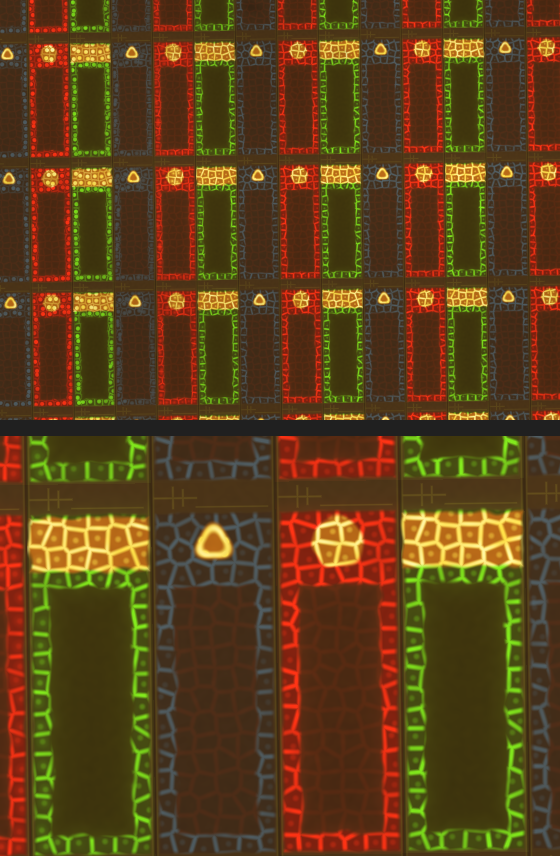
Top, the full canvas; bottom, a detail of the centre.
Reproduce this pattern procedurally as a Shadertoy shader.

```glsl
#define PITCH 0.0988            // column width, in canvas heights
#define ORIGIN vec2(0.66, 0.828) // first column and row, in columns
#define TILT 0.013
#define ROW 3.0                 // row height, in columns
#define BUBBLES 6.0             // foam cells per column
#define VARIATION 0.14          // foam change between repeats
#define LINE 0.09               // foam wall half width, in foam cells
#define AMBER vec3(0.70, 0.40, 0.09)
#define YELLOW vec3(0.97, 0.85, 0.27)
#define WHITE vec3(1.0, 0.98, 0.76)
#define TRACE vec3(0.40, 0.32, 0.11)

vec2 hash2(vec2 p) {
    return fract(sin(vec2(dot(p, vec2(127.1, 311.7)), dot(p, vec2(269.5, 183.3)))) * 43758.5);
}

float gradientAt(vec2 corner, vec2 f, vec2 offset) {
    return dot(hash2(corner + offset) * 2.0 - 1.0, f - offset);
}

float gradientNoise(vec2 p) {
    vec2 i = floor(p), f = fract(p), w = f * f * (3.0 - 2.0 * f), e = vec2(1.0, 0.0);
    return mix(mix(gradientAt(i, f, e.yy), gradientAt(i, f, e.xy), w.x),
               mix(gradientAt(i, f, e.yx), gradientAt(i, f, e.xx), w.x), w.y);
}

float boxDist(vec2 p, vec2 lo, vec2 hi) {
    vec2 d = abs(p - 0.5 * (lo + hi)) - 0.5 * (hi - lo);
    return length(max(d, 0.0)) + min(max(d.x, d.y), 0.0);
}

float inside(float d, float soft) {
    return 1.0 - smoothstep(-soft, soft, d);
}

// Foam sites recur with each colour triplet, with a small drift.
vec2 foamSite(vec2 id) {
    vec2 wrapped = mod(id, BUBBLES * ROW);
    return 0.5 + 0.62 * (mix(hash2(wrapped), hash2(id + 71.0), VARIATION) - 0.5);
}

// Distance to the nearest wall, and to the nearest centre.
vec2 foam(vec2 p) {
    vec2 base = floor(p), f = fract(p), nearest = vec2(9.0);
    for (int y = -1; y <= 1; y++)
    for (int x = -1; x <= 1; x++) {
        vec2 o = vec2(x, y), r = o + foamSite(base + o) - f;
        if (dot(r, r) < dot(nearest, nearest)) nearest = r;
    }
    float wall = 9.0;
    for (int y = -2; y <= 2; y++)
    for (int x = -2; x <= 2; x++) {
        vec2 o = vec2(x, y), r = o + foamSite(base + o) - f, gap = r - nearest;
        if (dot(gap, gap) > 0.0001) wall = min(wall, dot(0.5 * (r + nearest), normalize(gap)));
    }
    return vec2(wall, length(nearest));
}

void mainImage(out vec4 fragColor, in vec2 fragCoord) {
    vec2 uv = fragCoord / iResolution.y;
    float across = fragCoord.x / iResolution.x;
    float pixel = 1.0 / (iResolution.y * PITCH);

    // Tilted grid, rows counted downward
    vec2 grid = mat2(1.0, TILT, -TILT, 1.0) * vec2(uv.x, 1.0 - uv.y) / PITCH - ORIGIN;
    vec2 p = vec2(fract(grid.x), mod(grid.y, ROW));
    float kind = mod(floor(grid.x), 3.0);
    bool isRed = kind < 0.5, isBlue = kind > 1.5;

    // Column palette
    vec3 pane = isRed ? vec3(0.30, 0.16, 0.07) : isBlue ? vec3(0.27, 0.17, 0.09) : vec3(0.24, 0.20, 0.05);
    vec3 rim  = isRed ? vec3(0.50, 0.13, 0.06) : isBlue ? vec3(0.25, 0.18, 0.11) : vec3(0.27, 0.29, 0.07);
    vec3 wallColor = isRed ? vec3(1.0, 0.20, 0.08) : isBlue ? vec3(0.31, 0.36, 0.38) : vec3(0.50, 0.90, 0.11);

    // Foam walls sharpen from left to right
    vec2 bubble = foam(grid * BUBBLES);
    float soft = 0.07 + pixel * BUBBLES * 0.5;
    float walls = inside(bubble.x - LINE - 0.03 * across, soft);
    float dots = inside(bubble.y - 0.30, 0.12);
    float core = inside(bubble.y - 0.13, 0.09);
    float focus = smoothstep(0.08, 0.42, across);
    float patches = 0.9 + 0.5 * gradientNoise(grid * 4.3);
    float pattern = mix(max(dots, 0.45 * walls), walls, focus);

    // Gap and pane
    float wobble = 0.05 * gradientNoise(grid * 7.0);
    float outer = boxDist(p, vec2(0.04, 0.25), vec2(0.96, 2.97)) + 0.4 * wobble;
    float window = boxDist(p, vec2(0.175, 0.83), vec2(0.835, 2.83)) + wobble;
    float frame = max(outer, -window);
    vec3 color = mix(vec3(0.29, 0.20, 0.09), pane, inside(outer, pixel));
    if (kind != 1.0) color += vec3(0.05, 0.005, 0.0) * (walls - 0.3) * inside(window, pixel);

    // Wiring in the gap, and twin lines between columns
    float wire = boxDist(p, vec2(0.02, 0.115), vec2(0.37, 0.13));
    wire = min(wire, boxDist(p, vec2(0.17, 0.03), vec2(0.185, 0.21)));
    wire = min(wire, boxDist(p, vec2(0.25, 0.05), vec2(0.265, 0.19)));
    wire = min(wire, boxDist(p, vec2(0.36, 0.19), vec2(0.94, 0.20)));
    color = mix(color, TRACE, 0.75 * inside(wire, pixel));
    float seam = abs(p.x - 0.5) - 0.5;
    color *= 1.0 - 0.22 * inside(abs(seam) - 0.025, pixel);
    color = mix(color, TRACE, 0.6 * inside(abs(seam + 0.02) - 0.007, pixel));

    // Foam frame with its glow
    color += wallColor * (isBlue ? 0.01 : 0.07) * exp(-12.0 * max(frame, 0.0));
    vec3 lit = mix(rim, wallColor, clamp((pattern + 0.32 * core * focus) * patches, 0.0, 1.0));
    color = mix(color, lit, inside(frame, 0.02 + pixel * 0.5));

    // Bright band or spot
    vec2 d = p - vec2(0.5, 0.49);
    float band = boxDist(p, vec2(0.02, 0.27), vec2(0.98, 0.70)) + wobble;
    float radius = length(d) * (1.0 + 0.14 * cos(3.0 * atan(d.y, d.x) + 1.57));
    float bright = isRed ? length(d) - 0.205 + wobble : isBlue ? radius - 0.145 : band;
    float ring = inside(abs(radius - 0.105) - 0.025, 0.02 + pixel * 0.5);
    float heat = isBlue ? ring : pattern;
    vec3 hot = mix(AMBER, YELLOW, clamp(heat + 0.45 * core, 0.0, 1.0));
    hot = mix(hot, WHITE, 0.75 * heat * heat * smoothstep(0.75, 1.1, patches));
    color = mix(color, hot, inside(bright, 0.018 + pixel * 0.5));

    // Smudges, uneven light and grain
    float smudge = smoothstep(0.40, 0.62, gradientNoise(grid * 0.9 + 5.0));
    color *= 1.0 - 0.3 * smudge;
    color *= 1.0 + 0.10 * gradientNoise(uv * 2.5) + 0.05 * gradientNoise(uv * 150.0);
    fragColor = vec4(clamp(color, 0.0, 1.0), 1.0);
}
```
